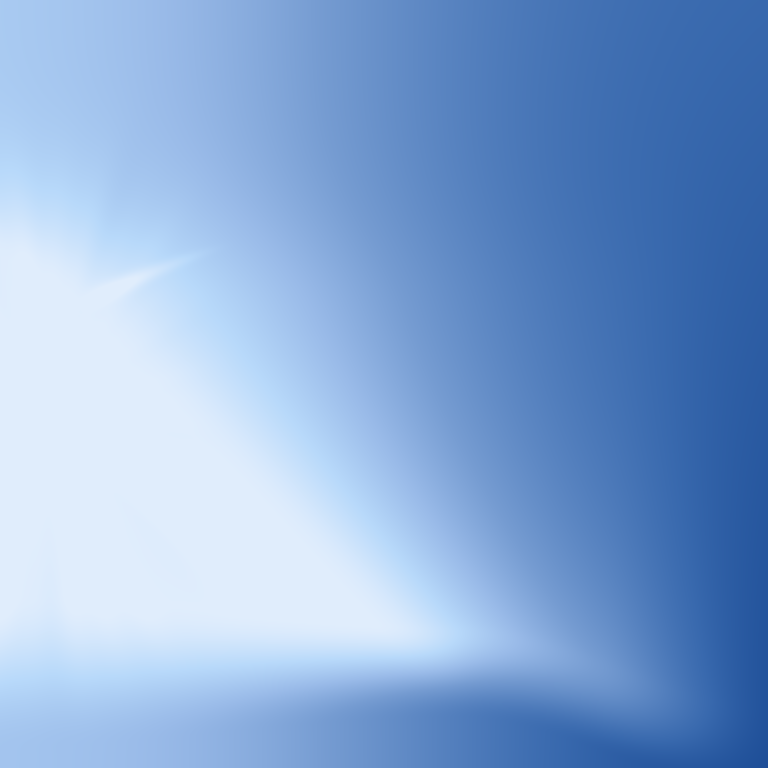
This background is drawn by a Shadertoy shader. Its source:

```glsl
const int STOPS = 7;
const vec3 SKY_RAMP[STOPS] = vec3[STOPS](
    vec3(0.10, 0.29, 0.58), vec3(0.22, 0.41, 0.68), vec3(0.34, 0.51, 0.75),
    vec3(0.46, 0.61, 0.82), vec3(0.60, 0.73, 0.91), vec3(0.72, 0.85, 0.98),
    vec3(0.88, 0.93, 0.99));
const float FULL_LIGHT = 6.0;

const float SKY_FALLOFF = 6.0;     // steepness of the left-to-right dimming
const float GLOW_DECAY = 4.3;      // fading to the right of the beam
const float EDGE_SOFTNESS = 0.04;
const float BEAM_FLOOR = 0.125;    // height of the beam's lower edge
const vec2 SUN = vec2(0.06, 0.46);
const float RAY_RADIUS = 0.27;
const float RAY_WIDTH = 0.10;
const float RAY_STRENGTH = 0.16;
const vec2 STREAK_START = vec2(0.13, 0.615);
const vec2 STREAK_END = vec2(0.31, 0.685);
const float STREAK_STRENGTH = 0.55;

// Light level of the clear sky, bright on the left
float skyLight(vec2 p) {
    float dimmest = mix(-0.2, 0.85, p.y);
    float range = mix(4.7, 3.9, p.y);
    float middle = mix(0.55, 0.45, p.y);
    return dimmest + range / (1.0 + exp(SKY_FALLOFF * (p.x - middle)));
}

// Fraction of full light added by the diagonal beam
float beamGlow(vec2 p) {
    float bend = max(p.y - 0.6, 0.0);
    float edge = 0.70 - 0.95 * p.y - 7.0 * bend * bend;
    float offset = p.x - edge;
    float outside = 0.5 * (offset + sqrt(offset * offset + EDGE_SOFTNESS * EDGE_SOFTNESS));
    float glow = min(1.04 * exp(-GLOW_DECAY * outside), 1.0);

    // The lower edge sharpens and dips toward the right
    float base = BEAM_FLOOR - 0.10 * smoothstep(0.6, 1.0, p.x);
    float blur = mix(0.10, 0.06, smoothstep(0.0, 0.6, p.x));
    float above = smoothstep(base - blur, base + blur, p.y);
    float rightFade = 1.0 - smoothstep(0.78, 1.05, p.x);
    return glow * above * rightFade;
}

// Faint rays around the sun from layered sines of the angle
float sunRays(vec2 p) {
    vec2 d = p - SUN;
    float angle = atan(d.y, d.x);
    float rays = 0.0;
    float weight = 0.5;
    float frequency = 9.0;
    for (int i = 0; i < 3; i++) {
        rays += weight * sin(frequency * angle + 1.7 * float(i));
        frequency *= 2.0;
        weight *= 0.6;
    }
    float ring = (length(d) - RAY_RADIUS) / RAY_WIDTH;
    float leftSide = 1.0 - smoothstep(0.12, 0.32, p.x);
    return RAY_STRENGTH * rays * exp(-ring * ring) * leftSide;
}

// One thin tapering flare
float flareStreak(vec2 p) {
    vec2 axis = STREAK_END - STREAK_START;
    vec2 d = p - STREAK_START;
    float along = dot(d, axis) / dot(axis, axis);
    float t = clamp(along, 0.0, 1.0);
    float across = (axis.x * d.y - axis.y * d.x) / length(axis);
    across -= 0.016 * t * (1.0 - t);
    float width = mix(0.013, 0.004, t);
    float fade = smoothstep(-0.2, 0.15, along) * (1.0 - smoothstep(0.2, 1.0, along));
    return STREAK_STRENGTH * exp(-across * across / (width * width)) * fade;
}

vec3 skyColor(float light) {
    vec3 color = SKY_RAMP[0];
    for (int i = 1; i < STOPS; i++) {
        color = mix(color, SKY_RAMP[i], clamp(light - float(i - 1), 0.0, 1.0));
    }
    return color;
}

void mainImage(out vec4 fragColor, in vec2 fragCoord) {
    vec2 p = fragCoord / iResolution.xy;
    float light = mix(skyLight(p), FULL_LIGHT, beamGlow(p));
    light += sunRays(p) + flareStreak(p);
    fragColor = vec4(skyColor(light), 1.0);
}
```
